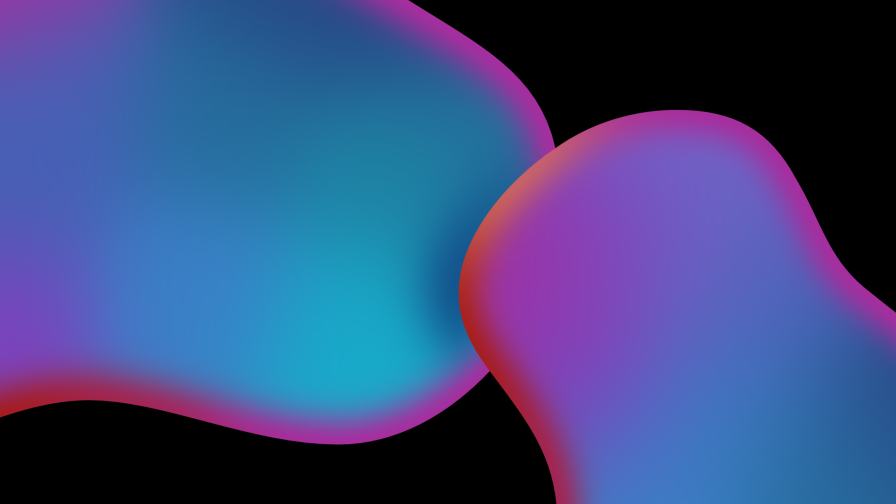
Reproduce this background procedurally as a Shadertoy shader.

```glsl
// Two overlapping liquid blobs with soft mesh gradients and glowing rims on black.

#define CURVE_STEPS 16
#define SPOT_FOCUS 26.0
#define LEFT_RIM 0.062
#define RIGHT_RIM 0.056
#define SHADE_WIDTH 0.085
#define SHADE_AMOUNT 0.85

const vec3 NAVY       = vec3(0.15, 0.28, 0.52);
const vec3 STEEL      = vec3(0.14, 0.43, 0.61);
const vec3 TEAL       = vec3(0.11, 0.53, 0.65);
const vec3 CYAN       = vec3(0.09, 0.67, 0.79);
const vec3 AZURE      = vec3(0.23, 0.50, 0.78);
const vec3 INDIGO     = vec3(0.27, 0.38, 0.71);
const vec3 PERIWINKLE = vec3(0.43, 0.40, 0.78);
const vec3 VIOLET     = vec3(0.50, 0.25, 0.74);
const vec3 MAGENTA    = vec3(0.65, 0.18, 0.62);
const vec3 CRIMSON    = vec3(0.63, 0.15, 0.33);
const vec3 RED        = vec3(0.65, 0.10, 0.08);
const vec3 SALMON     = vec3(0.80, 0.42, 0.40);
const vec3 SHADE      = vec3(0.07, 0.29, 0.53);

// Outline drawn by a moving pen; side is -1 inside, +1 outside
struct Outline { vec2 pen; float dist2; float side; };

void lineTo(vec2 p, inout Outline o, vec2 q) {
    vec2 e = q - o.pen, w = p - o.pen;
    vec2 nearest = w - e * clamp(dot(w, e) / dot(e, e), 0.0, 1.0);
    o.dist2 = min(o.dist2, dot(nearest, nearest));
    bvec3 crossing = bvec3(p.y >= o.pen.y, p.y < q.y, e.x * w.y > e.y * w.x);
    if (all(crossing) || all(not(crossing))) o.side = -o.side;
    o.pen = q;
}

void curveTo(vec2 p, inout Outline o, vec2 b, vec2 c, vec2 d) {
    vec2 a = o.pen;
    for (int i = 1; i <= CURVE_STEPS; i++) {
        float t = float(i) / float(CURVE_STEPS), s = 1.0 - t;
        lineTo(p, o, s*s*s*a + 3.0*s*s*t*b + 3.0*s*t*t*c + t*t*t*d);
    }
}

float leftBlob(vec2 p) {
    Outline o = Outline(vec2(0.671, 1.088), 1e3, 1.0);
    lineTo(p, o, vec2(0.81, 1.0));
    curveTo(p, o, vec2(0.949, 0.912), vec2(1.069, 0.856), vec2(1.102, 0.706));
    curveTo(p, o, vec2(1.134, 0.565), vec2(1.088, 0.387), vec2(0.972, 0.264));
    curveTo(p, o, vec2(0.891, 0.178), vec2(0.787, 0.118), vec2(0.671, 0.118));
    curveTo(p, o, vec2(0.498, 0.118), vec2(0.324, 0.206), vec2(0.176, 0.206));
    curveTo(p, o, vec2(0.088, 0.206), vec2(-0.023, 0.171), vec2(-0.139, 0.111));
    lineTo(p, o, vec2(-0.6, 0.1));
    lineTo(p, o, vec2(-0.6, 1.6));
    lineTo(p, o, vec2(0.671, 1.088));
    return o.side * sqrt(o.dist2);
}

float rightBlob(vec2 p) {
    Outline o = Outline(vec2(1.11, -0.6), 1e3, 1.0);
    lineTo(p, o, vec2(1.104, 0.0));
    curveTo(p, o, vec2(1.093, 0.109), vec2(1.037, 0.176), vec2(0.970, 0.266));
    curveTo(p, o, vec2(0.931, 0.319), vec2(0.910, 0.363), vec2(0.910, 0.421));
    curveTo(p, o, vec2(0.910, 0.521), vec2(0.995, 0.634), vec2(1.102, 0.706));
    curveTo(p, o, vec2(1.176, 0.759), vec2(1.262, 0.782), vec2(1.343, 0.782));
    curveTo(p, o, vec2(1.458, 0.782), vec2(1.528, 0.741), vec2(1.579, 0.646));
    curveTo(p, o, vec2(1.630, 0.560), vec2(1.641, 0.493), vec2(1.713, 0.431));
    curveTo(p, o, vec2(1.748, 0.403), vec2(1.782, 0.375), vec2(1.852, 0.324));
    lineTo(p, o, vec2(2.5, -0.6));
    lineTo(p, o, vec2(1.11, -0.6));
    return o.side * sqrt(o.dist2);
}

// Weighted colour spot; the sum is normalised by blend()
vec4 spot(vec2 p, float x, float y, vec3 colour) {
    vec2 d = p - vec2(x, y);
    return vec4(colour, 1.0) * exp(-SPOT_FOCUS * dot(d, d));
}

vec3 blend(vec4 sum) { return sum.rgb / max(sum.a, 1e-20); }

float falloff(float d, float width) { return exp(-d * d / (width * width)); }

vec3 leftColour(vec2 p, float edge) {
    vec3 body = blend(spot(p, 0.0, 1.06, MAGENTA) + spot(p, 0.1, 0.82, INDIGO)
        + spot(p, 0.58, 1.03, NAVY) + spot(p, 0.82, 0.98, NAVY)
        + spot(p, 0.45, 0.78, STEEL) + spot(p, 0.78, 0.66, TEAL)
        + spot(p, 1.0, 0.74, STEEL) + spot(p, 0.71, 0.32, CYAN)
        + spot(p, 0.38, 0.42, AZURE) + spot(p, -0.03, 0.36, VIOLET)
        + spot(p, 0.0, 0.63, INDIGO));
    vec3 rim = blend(spot(p, -0.05, 0.17, RED) + spot(p, 0.25, 0.2, CRIMSON)
        + spot(p, 0.6, 0.12, MAGENTA) + spot(p, 1.0, 0.3, MAGENTA)
        + spot(p, 1.0, 0.85, MAGENTA));
    return mix(body, rim, falloff(edge, LEFT_RIM));
}

vec3 rightColour(vec2 p, float edge) {
    vec3 body = blend(spot(p, 1.36, 0.70, PERIWINKLE) + spot(p, 1.40, 0.47, PERIWINKLE)
        + spot(p, 1.20, 0.53, VIOLET) + spot(p, 1.03, 0.47, MAGENTA)
        + spot(p, 1.15, 0.24, VIOLET) + spot(p, 1.26, 0.0, AZURE)
        + spot(p, 1.53, 0.40, INDIGO) + spot(p, 1.45, 0.18, AZURE)
        + spot(p, 1.63, 0.06, STEEL) + spot(p, 1.78, 0.2, NAVY));
    vec3 rim = blend(spot(p, 0.91, 0.34, RED) + spot(p, 1.02, 0.65, SALMON)
        + spot(p, 1.09, 0.08, CRIMSON) + spot(p, 1.32, 0.78, MAGENTA)
        + spot(p, 1.6, 0.65, MAGENTA) + spot(p, 1.75, 0.4, MAGENTA));
    return mix(body, rim, falloff(edge, RIGHT_RIM));
}

void mainImage(out vec4 fragColor, in vec2 fragCoord) {
    vec2 p = fragCoord / iResolution.y;
    float pixel = 0.75 / iResolution.y;
    float left = leftBlob(p), right = rightBlob(p);

    // Back blob, shaded where the front one covers it
    vec3 back = leftColour(p, left);
    float shade = falloff(max(right, 0.0), SHADE_WIDTH) * falloff(p.y - 0.43, 0.22);
    back = mix(back, SHADE, SHADE_AMOUNT * shade * (1.0 - falloff(left, LEFT_RIM)));

    vec3 colour = back * smoothstep(pixel, -pixel, left);
    colour = mix(colour, rightColour(p, right), smoothstep(pixel, -pixel, right));
    fragColor = vec4(colour, 1.0);
}
```
